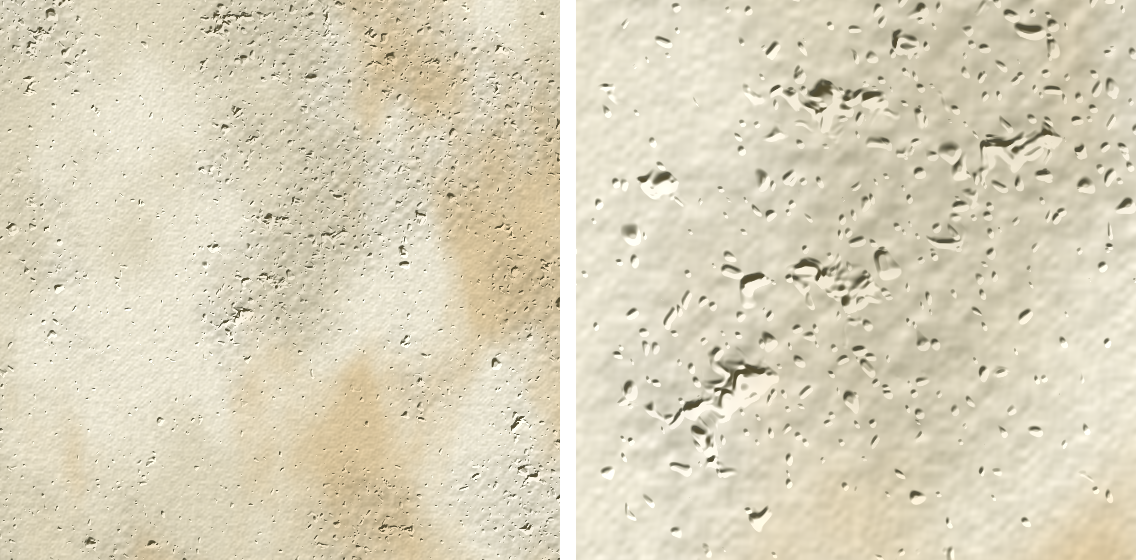
Left: the whole. Right: its middle third, enlarged.
Give the GLSL for this texture, as a WebGL 2 fragment shader.

```glsl
#version 300 es
precision highp float;
// Weathered cream limestone with ragged clustered pits, raking light and ochre stains.

uniform vec2 u_resolution;
out vec4 fragColor;

const vec3 PALE = vec3(0.92, 0.90, 0.825);
const vec3 CREAM = vec3(0.86, 0.83, 0.73);
const vec3 OCHRE = vec3(0.84, 0.755, 0.59);
const vec3 CAVITY = vec3(0.32, 0.29, 0.18);
const vec2 TO_LIGHT = vec2(-0.45, 0.89);
const float LIGHT_STEP = 0.0021;     // distance between the two height samples
const float RELIEF = 0.42;           // strength of the shading
const float CLUSTER_SCALE = 5.5;     // pit clusters across the canvas
const float EROSION_SCALE = 36.0;    // size of the ragged holes
const float EROSION_DEPTH = 0.011;
const vec2 STAIN_SCALE = vec2(5.0, 2.9);
const float WARP = 0.009;            // raggedness of the pit outlines

float hash(vec2 p) {
    return fract(sin(dot(p, vec2(127.1, 311.7))) * 43758.5453);
}

float noise(vec2 p) {
    vec2 i = floor(p), f = fract(p);
    f = f * f * (3.0 - 2.0 * f);
    return mix(mix(hash(i), hash(i + vec2(1, 0)), f.x),
               mix(hash(i + vec2(0, 1)), hash(i + vec2(1, 1)), f.x), f.y);
}

float fbm(vec2 p) {
    float sum = 0.0, amp = 0.533;
    for (int i = 0; i < 4; i++) {
        sum += amp * noise(p);
        p = mat2(1.6, 1.2, -1.2, 1.6) * p + 7.3;
        amp *= 0.5;
    }
    return sum;
}

// Depth of one layer of scattered pits; size is the largest radius in cells.
float pits(vec2 p, float cells, float share, float size) {
    vec2 g = p * cells, id = floor(g);
    float depth = 0.0;
    for (int y = -1; y <= 1; y++) {
        for (int x = -1; x <= 1; x++) {
            vec2 cell = id + vec2(x, y);
            vec2 centre = cell + 0.2 + 0.6 * vec2(hash(cell + 3.1), hash(cell + 17.7));
            float present = smoothstep(0.0, 0.06, share - hash(cell + 41.3));
            float radius = size * mix(0.4, 1.0, hash(cell + 59.9)) * present;
            if (radius > 0.01) {
                float d = length(g - centre) / radius;
                depth = max(depth, radius * (1.0 - smoothstep(0.3, 1.0, d)));
            }
        }
    }
    return depth / cells;
}

float pitDepth(vec2 p, float crowd) {
    vec2 q = p + WARP * (vec2(noise(p * 95.0), noise(p * 95.0 + 31.0)) - 0.5);
    float edge = mix(0.80, 0.665, crowd);
    float depth = EROSION_DEPTH * smoothstep(edge, edge + 0.16, fbm(q * EROSION_SCALE));
    depth = max(depth, pits(q, 24.0, 0.03 + 0.16 * crowd, 0.28));
    depth = max(depth, pits(q + 5.2, 52.0, 0.06 + 0.28 * crowd, 0.30));
    return max(depth, pits(q + 9.4, 105.0, 0.08 + 0.34 * crowd, 0.34));
}

// Surface height: fine grain and roughness, minus the pits.
float height(vec2 p, float crowd) {
    float rough = (0.0006 + 0.0022 * crowd) * noise(p * 95.0);
    float grain = 0.0006 * noise(p * 225.0);
    return rough + grain - pitDepth(p, crowd);
}

void main() {
    vec2 p = gl_FragCoord.xy / u_resolution.y;

    // Broad tone of the stone
    float crowd = smoothstep(0.38, 0.68, fbm(p * CLUSTER_SCALE + 2.6));
    float bleached = smoothstep(0.38, 0.62, fbm(p * vec2(3.6, 2.6) + 23.0));
    float stainField = fbm(p * STAIN_SCALE + 11.5) + 0.12 * (p.x - 0.8 * p.y);
    float stain = smoothstep(0.49, 0.80, stainField);
    vec3 colour = mix(CREAM, PALE, bleached);
    colour = mix(colour, OCHRE, 0.9 * stain);
    colour *= 1.0 - 0.06 * crowd;
    colour *= 1.0 + 0.05 * (noise(p * 150.0) - 0.5);

    // Raking light on the relief
    float here = height(p, crowd);
    float slope = (here - height(p + TO_LIGHT * LIGHT_STEP, crowd)) / LIGHT_STEP;
    float light = clamp(1.0 + RELIEF * slope, 0.4, 1.15);
    colour *= mix(vec3(light), vec3(light, light, light * light), 0.2);

    // Shadow gathered in the deeper holes
    float shaded = smoothstep(0.25, -0.9, slope);
    float hollow = smoothstep(0.002, 0.007, -here);
    colour = mix(colour, CAVITY, 0.9 * hollow * shaded);

    fragColor = vec4(clamp(colour, 0.0, 1.0), 1.0);
}
```
